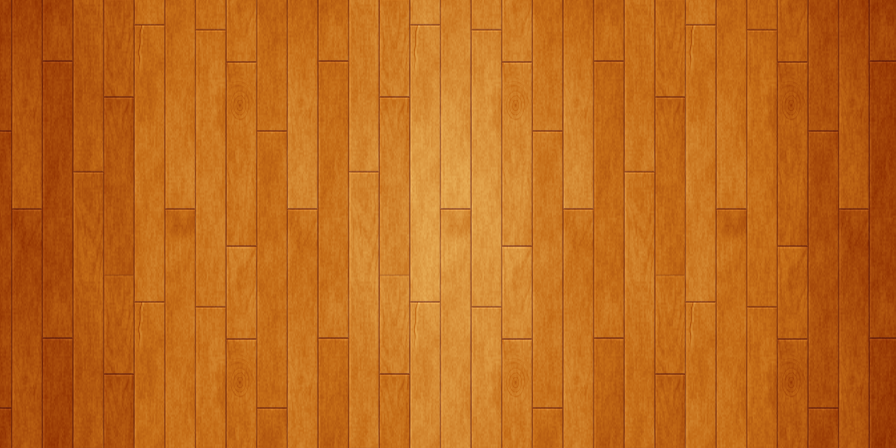
A WebGL 2 fragment shader for this texture:

```glsl
#version 300 es
precision highp float;
// Varnished floor of narrow upright boards, lit warmly from the middle.
uniform vec2 u_resolution;
out vec4 outColor;

const float BOARD_WIDTH = 0.06836;
const float REPEAT_HEIGHT = 0.6185;

// One entry for each of the nine columns in a repeat.
const float JOINT[9] = float[](0.466, 0.136, 0.383, 0.216, 0.055, 0.466, 0.066, 0.138, 0.292);
const float TONE[9] = float[](-0.08, -0.16, 0.01, -0.10, 0.09, 0.07, 0.07, 0.0, -0.10);
const float FADE[9] = float[](0.24, 0.12, 0.02, 0.08, 0.04, 0.09, 0.0, 0.02, 0.10);
const float FIGURE[9] = float[](0.5, 0.15, 0.7, 0.8, 0.25, 0.15, 0.1, 1.0, 0.2);

float hash(vec2 p) {
  p = fract(p * vec2(0.1031, 0.1137));
  p += dot(p, p.yx + 33.33);
  return fract((p.x + p.y) * p.x * 97.0);
}

float noise(vec2 p) {
  vec2 i = floor(p), f = fract(p);
  f = f * f * (3.0 - 2.0 * f);
  return mix(mix(hash(i), hash(i + vec2(1, 0)), f.x),
             mix(hash(i + vec2(0, 1)), hash(i + vec2(1, 1)), f.x), f.y);
}

float line(float d, float halfWidth, float pixel) {
  return 1.0 - smoothstep(halfWidth - 0.5 * pixel, halfWidth + 0.5 * pixel, abs(d));
}

vec3 varnish(float t) {
  vec3 umber = vec3(0.60, 0.23, 0.02), amber = vec3(0.77, 0.425, 0.09), honey = vec3(0.88, 0.63, 0.29);
  t = clamp(t, -0.2, 1.1);
  return t < 0.5 ? mix(umber, amber, t * 2.0) : mix(amber, honey, t * 2.0 - 1.0);
}

void main() {
  vec2 p = gl_FragCoord.xy / u_resolution.y;
  p.x += 1.0 - 0.5 * u_resolution.x / u_resolution.y;
  float pixel = 1.0 / u_resolution.y;

  // Board layout: x runs across a board, v runs down from its joint.
  float column = (p.x - 0.026) / BOARD_WIDTH;
  float x = fract(column);
  int k = int(mod(floor(column), 9.0));
  float v = fract((1.0 - p.y - JOINT[k]) / REPEAT_HEIGHT);
  float cut = k == 7 ? 0.665 : k == 3 ? 0.644 : 2.0;
  float part = step(cut, v);
  float y = v * REPEAT_HEIGHT;
  float seed = float(k) * 17.0 + part * 211.0;
  vec2 wood = vec2(x * BOARD_WIDTH, y);

  // Broad stains and fine upright fibres.
  float stain = noise(wood * vec2(30, 11) + seed) * 0.6 + noise(wood * vec2(70, 34) + seed + 40.0) * 0.4;
  float fibre = noise(wood * vec2(260, 38) + seed * 3.0);
  float speckle = noise(wood * vec2(330, 210) + seed * 5.0);

  // Arched figure, bent into rings around the knot.
  float bend = x - 0.5 + 0.35 * (noise(vec2(y * 9.0, seed)) - 0.5);
  float phase = y * 75.0 + bend * bend * 42.0 + noise(wood * vec2(60, 20) + seed) * 5.0;
  float knotRadius = length((wood - vec2(0.031, 0.097)) * vec2(1.0, 0.62));
  float knot = k == 7 ? 1.0 - smoothstep(0.018, 0.040, knotRadius) : 0.0;
  phase = mix(phase, knotRadius * 1000.0 + fibre * 1.5, knot);
  float rings = pow(0.5 + 0.5 * sin(phase), 3.0);
  float figure = FIGURE[k] * mix(smoothstep(0.3, 0.7, noise(vec2(y * 8.0, seed + 9.0))), 1.0, knot);

  // Tone: central glow, board colour, grain and blemishes.
  float t = 0.89 - 0.74 * length((p - vec2(1.0, 0.5)) * vec2(0.93, 0.78));
  t += TONE[k] + FADE[k] * (v - 0.3) + part * 0.05;
  t += (stain - 0.5) * 0.24 + (fibre - 0.5) * 0.13 + (speckle - 0.5) * 0.16;
  t -= figure * (rings - 0.3) * 0.14;
  t -= knot * 0.22 * exp(-knotRadius * 110.0);
  if (k == 5) t -= 0.22 * smoothstep(0.35, 0.75, stain) * (1.0 - smoothstep(0.04, 0.08, y));
  if (k == 4) {
    float crack = wood.x - 0.010 - 0.008 * noise(vec2(y * 50.0, 3.0)) + y * 0.05;
    float reach = 1.0 - smoothstep(0.07, 0.12, y);
    t += reach * (0.2 * line(crack - 0.004, 0.002, pixel) - 0.3 * line(crack, 0.001, pixel));
  }
  vec3 color = varnish(t);

  // Grooves with a pale bevel beside each dark line.
  float side = (x - step(0.5, x)) * BOARD_WIDTH;
  float end = (v - step(0.5, v)) * REPEAT_HEIGHT;
  float extra = (v - cut) * REPEAT_HEIGHT;
  float extraDepth = k == 7 ? 1.0 : 0.35;
  float bevel = max(line(side - 0.0035, 0.0014, pixel) * 0.65,
                max(line(end - 0.004, 0.0014, pixel), line(extra - 0.004, 0.0014, pixel) * extraDepth));
  float groove = max(line(side, 0.0017, pixel) * (0.75 + 0.25 * noise(vec2(y * 40.0, seed))),
                 max(line(end, 0.0019, pixel), line(extra, 0.0019, pixel) * extraDepth));
  color = mix(color, color * 1.12 + vec3(0.02, 0.05, 0.06), bevel * 0.6);
  color = mix(color, color * vec3(0.66, 0.52, 0.55) + vec3(0.02, 0.01, 0.03), groove * 0.85);

  outColor = vec4(color, 1.0);
}
```
